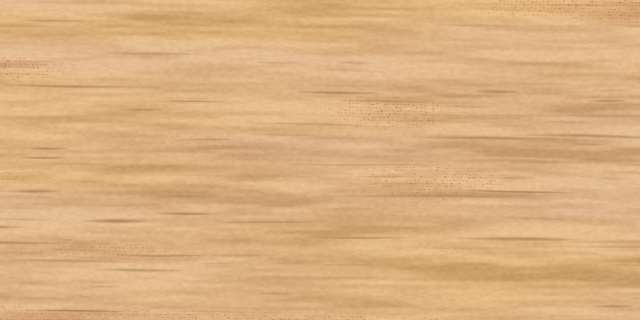
This texture is drawn by a WebGL 1 fragment shader. Its source:

```glsl
precision highp float;
// Pale oak veneer with horizontal grain: rows of stretched noise set the tone,
// jittered cells carry tapered dark streaks, and finer cells carry reddish
// pore dashes gathered in patches. Layered sines bend the grain slightly.
uniform vec2 u_resolution;

const vec3 LIGHT_WOOD = vec3(0.900, 0.742, 0.562);
const vec3 BASE_WOOD = vec3(0.863, 0.694, 0.512);
const vec3 DARK_WOOD = vec3(0.780, 0.605, 0.420);
const vec3 STREAK_BROWN = vec3(0.63, 0.455, 0.295);
const vec3 PORE_RED = vec3(0.71, 0.48, 0.30);
const vec3 GOLD_SHIFT = vec3(0.015, 0.004, -0.060);

const vec2 BROAD_GRAIN = vec2(1.5, 13.0);
const vec2 MEDIUM_GRAIN = vec2(3.0, 40.0);
const vec2 FINE_GRAIN = vec2(7.0, 85.0);
const vec2 FIBRE_GRAIN = vec2(75.0, 150.0);
const vec2 STREAK_CELL = vec2(0.40, 0.025);
const vec2 PORE_CELL = vec2(0.0125, 0.0100);
const float STREAK_SHARE = 0.50;
const float STREAK_DEPTH = 0.75;
const float PORE_SHARE = 0.70;
const float PORE_DEPTH = 0.60;
const float FIBRE_DEPTH = 0.040;
const float GRAIN_SLOPE = 0.010;

float hash(vec2 p) {
  vec3 q = fract(p.xyx * 0.1031);
  q += dot(q, q.yzx + 33.33);
  return fract((q.x + q.y) * q.z);
}

// Noise along one row, slid sideways so that rows do not line up.
float rowNoise(float x, float row) {
  x += 9.0 * hash(vec2(row, 4.0));
  float i = floor(x);
  float f = fract(x);
  f = f * f * (3.0 - 2.0 * f);
  return mix(hash(vec2(i, row)), hash(vec2(i + 1.0, row)), f);
}

float grain(vec2 p, vec2 scale, float seed) {
  vec2 q = p * scale + seed;
  float row = floor(q.y);
  float f = fract(q.y);
  f = f * f * (3.0 - 2.0 * f);
  return mix(rowNoise(q.x, row), rowNoise(q.x, row + 1.0), f);
}

// Gentle bends and a slight fall to the right.
vec2 bendGrain(vec2 p) {
  float bend = 0.0040 * sin(2.1 * p.x + 5.0 * p.y)
             + 0.0020 * sin(5.7 * p.x - 11.0 * p.y + 1.0)
             + 0.0008 * sin(17.0 * p.x + 31.0 * p.y);
  return vec2(p.x, p.y + GRAIN_SLOPE * p.x + bend);
}

// Long thin strokes, one at most per cell, pointed at both ends.
float streaks(vec2 p) {
  float cover = 0.0;
  float row = floor(p.y / STREAK_CELL.y);
  for (int j = -1; j <= 1; j++) {
    float r = row + float(j);
    float slide = hash(vec2(r, 7.0));
    float column = floor(p.x / STREAK_CELL.x + slide);
    for (int i = -1; i <= 1; i++) {
      vec2 id = vec2(column + float(i), r) + 40.0;
      vec2 jitter = 0.2 + 0.6 * vec2(hash(id + 3.1), hash(id + 8.7));
      vec2 centre = (vec2(id.x - 40.0 - slide, r) + jitter) * STREAK_CELL;
      float size = hash(id + 15.3);
      float halfLength = mix(0.06, 0.34, size * size);
      float along = (p.x - centre.x) / halfLength;
      float taper = max(1.0 - along * along, 0.0);
      float width = mix(0.0028, 0.0058, hash(id + 21.9)) * (0.5 + 0.5 * taper);
      float across = (p.y - centre.y) / width;
      float tone = hash(id + 29.0);
      float strength = step(hash(id), STREAK_SHARE) * mix(0.22, 1.0, tone * tone);
      cover = max(cover, strength * taper * exp(-across * across));
    }
  }
  return cover;
}

// Short broken dashes in loose rows.
float pores(vec2 p) {
  float row = floor(p.y / PORE_CELL.y);
  float slide = 7.0 * hash(vec2(row, 51.0));
  vec2 q = vec2(p.x / PORE_CELL.x + slide, p.y / PORE_CELL.y);
  vec2 id = floor(q) + 90.0;
  vec2 jitter = mix(vec2(0.35), vec2(0.65), vec2(hash(id), hash(id + 5.0)));
  vec2 radius = vec2(mix(0.22, 0.60, hash(id + 9.0)), 0.32);
  float d = length((fract(q) - jitter) / radius);
  float present = step(hash(id + 17.0), PORE_SHARE);
  return present * (1.0 - smoothstep(0.3, 1.15, d)) * mix(0.2, 1.0, hash(id + 13.0));
}

void main() {
  vec2 p = gl_FragCoord.xy / u_resolution.y;
  vec2 g = bendGrain(p);

  // Tone of the wood from broad bands down to fine lines
  float tone = 0.34 * grain(g, BROAD_GRAIN, 11.0)
             + 0.36 * grain(g, MEDIUM_GRAIN, 37.0)
             + 0.30 * grain(g, FINE_GRAIN, 73.0);
  vec3 wood = mix(DARK_WOOD, BASE_WOOD, smoothstep(0.20, 0.51, tone));
  wood = mix(wood, LIGHT_WOOD, smoothstep(0.47, 0.70, tone));
  wood += GOLD_SHIFT * (grain(g, vec2(1.2, 11.0), 123.0) - 0.45);
  wood += FIBRE_DEPTH * (grain(g, FIBRE_GRAIN, 5.0) - 0.5);

  // Dark streaks, fainter near the top
  float streakFade = mix(1.0, 0.5, smoothstep(0.70, 0.85, p.y));
  wood = mix(wood, STREAK_BROWN, STREAK_DEPTH * streakFade * streaks(g));

  // Pore patches, denser near the top
  float patchLevel = grain(g, vec2(1.9, 9.0), 201.0) + 0.22 * smoothstep(0.55, 0.85, p.y);
  float patchMask = smoothstep(0.62, 0.95, patchLevel);
  wood += patchMask * vec3(0.010, 0.0, 0.0);
  wood = mix(wood, PORE_RED, PORE_DEPTH * patchMask * pores(g));

  gl_FragColor = vec4(wood, 1.0);
}
```
